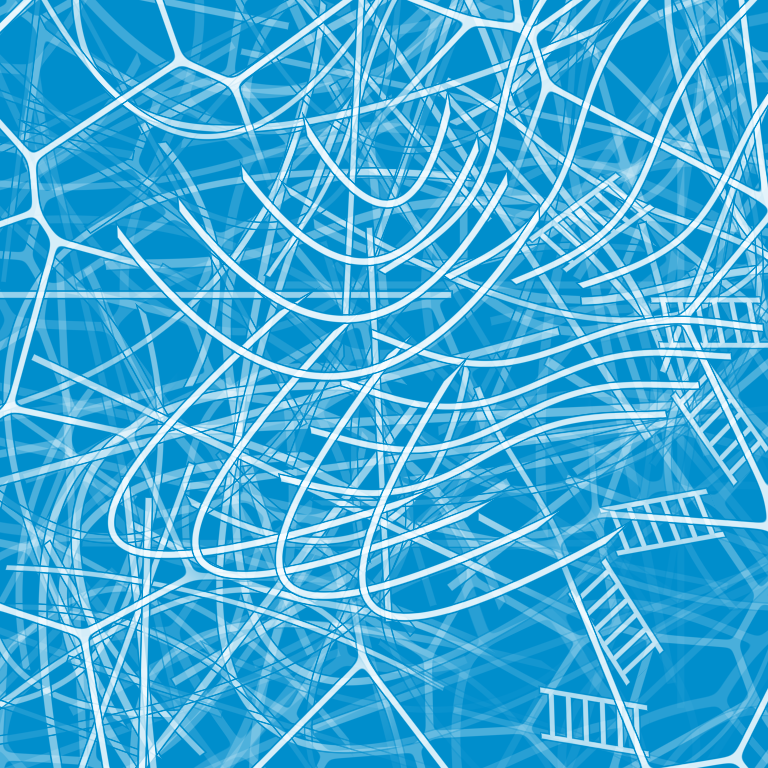
Give the GLSL for this pattern, as a three.js fragment shader.

```glsl
// Layered web of pale translucent strands, loops and ladders over bright blue.
varying vec2 vUv;

const vec3 BLUE = vec3(0.0, 0.555, 0.80);
const vec3 PALE = vec3(0.97, 0.99, 1.0);

vec4 hash4(float n) {
  return fract(sin(n * vec4(12.99, 78.23, 39.43, 93.72) + vec4(1.3, 4.1, 2.7, 5.9)) * 43758.55);
}

vec2 hash2(vec2 c) {
  return fract(sin(vec2(dot(c, vec2(127.1, 311.7)), dot(c, vec2(269.5, 183.3)))) * 43758.55);
}

vec2 turn(vec2 p, float a) {
  return vec2(cos(a) * p.x + sin(a) * p.y, cos(a) * p.y - sin(a) * p.x);
}

// Distance to a bent, waving stroke through the given centre
float strand(vec2 p, vec2 centre, float angle, float halfLen, float bend, float wave) {
  vec2 q = turn(p - centre, angle);
  float y = q.y - bend * q.x * q.x - wave * sin(q.x * 14.0);
  float slope = 2.0 * bend * q.x + 14.0 * wave * cos(q.x * 14.0);
  return max(abs(y) / sqrt(1.0 + slope * slope), abs(q.x) - halfLen);
}

// Distance to cellular borders, with rounded joints
float web(vec2 p, float scale, float seed) {
  p = p * scale + seed;
  vec2 cell = floor(p), f = p - cell, nearest = vec2(0.0);
  float best = 9.0, sum = 0.0;
  for (int j = -1; j <= 1; j++)
  for (int i = -1; i <= 1; i++) {
    vec2 g = vec2(float(i), float(j));
    vec2 r = g + hash2(cell + g) - f;
    if (dot(r, r) < best) { best = dot(r, r); nearest = r; }
  }
  for (int j = -2; j <= 2; j++)
  for (int i = -2; i <= 2; i++) {
    vec2 g = vec2(float(i), float(j));
    vec2 r = g + hash2(cell + g) - f;
    vec2 d = r - nearest;
    if (dot(d, d) > 0.0001) sum += exp(-60.0 * dot(0.5 * (r + nearest), normalize(d)));
  }
  return max(-log(sum) / 60.0, 0.0) / scale;
}

// Distance to a short ladder of parallel rungs between two rails
float ladder(vec2 p, vec2 centre, float angle) {
  vec2 q = turn(p - centre, angle);
  float rungs = max(abs(fract(q.x / 0.022) - 0.5) * 0.022, abs(q.y + 0.2 * q.x) - 0.03);
  float rails = abs(abs(q.y + 0.2 * q.x) - 0.03);
  return max(min(rungs, rails), abs(q.x) - 0.066);
}

// Blue hairline around a translucent pale fill
void paint(inout vec3 col, float d, float w, float alpha, float rim) {
  float line = 1.0 - smoothstep(0.0003, 0.0016, abs(d - w - 0.0012));
  col = mix(col, BLUE, rim * line);
  col = mix(col, PALE, alpha * (1.0 - smoothstep(w - 0.001, w + 0.001, d)));
}

void main() {
  vec2 p = vUv;
  vec3 col = BLUE;

  // The lower right corner stays open
  float density = 1.0 - 0.75 * smoothstep(0.3, 0.55, p.x - p.y);

  // Faint cellular nets at the back
  vec2 bent = p + 0.03 * sin(p.yx * 11.0 + vec2(0.5, 2.0));
  paint(col, web(bent, 5.0, 17.0), 0.006, 0.16, 0.0);
  paint(col, web(p, 6.0, 41.0), 0.005, 0.30, 0.3);

  // Tangle of straight and bowed strands, growing brighter to the front
  for (int k = 0; k < 170; k++) {
    float n = float(k), t = n / 170.0;
    vec4 a = hash4(n + 1.0), b = hash4(n + 307.0);
    float bend = b.x < 0.58 ? 0.0 : (b.x - 0.79) * 22.0;
    float d = strand(p, a.xy * 1.1 - 0.05, a.z * 6.283, mix(0.12, 0.42, a.w), bend, 0.012 * step(0.8, b.y));
    float glassy = step(0.7, b.z) * step(0.35, t);
    float alpha = mix(mix(0.12, 0.72, t), 0.12, glassy);
    paint(col, d, mix(0.006, 0.0036, t) * mix(0.75, 1.15, b.w), alpha * density, smoothstep(0.2, 0.6, t) * density);
  }

  // Ladders
  for (int k = 0; k < 6; k++) {
    vec4 a = hash4(float(k) + 611.0);
    vec2 centre = vec2(0.74 + 0.2 * a.x, 0.06 + 0.13 * float(k));
    paint(col, ladder(p, centre, a.z * 2.0 - 1.0), 0.0032, 0.7, 0.8);
  }

  // Bright angular net, strongest toward the borders
  float outer = smoothstep(0.26, 0.42, length(p - vec2(0.5, 0.52)));
  paint(col, web(p, 4.2, 8.0), 0.0038, 0.86 * outer, outer);

  // Bright sweeps: wavy rises, crossing waves, tilted hairpins and nested bowls
  for (int k = 0; k < 4; k++) {
    float i = float(k);
    float rise = strand(p, vec2(0.65 + 0.1 * i, 0.84 - 0.02 * i), 1.05 - 0.08 * i, 0.24, 0.5, 0.022);
    float cross = strand(p, vec2(0.62 + 0.04 * i, 0.40 + 0.05 * i), 0.2 - 0.05 * i, 0.25, 0.3, 0.022);
    float hairpin = strand(p, vec2(0.15 + 0.112 * i, 0.30 - 0.03 * i), -1.05 + 0.08 * i, 0.145, 16.0 - i, 0.004);
    float bowl = strand(p, vec2(0.51 - 0.025 * i, 0.735 - 0.075 * i), 0.16 - 0.04 * i, 0.09 + 0.06 * i, 13.0 / (1.0 + 1.3 * i), 0.0);
    paint(col, rise, 0.0038, 0.86, 1.0);
    paint(col, cross, 0.0038, 0.84, 1.0);
    paint(col, hairpin, 0.004, 0.88, 1.0);
    paint(col, bowl, 0.0042, 0.9, 1.0);
  }

  gl_FragColor = vec4(col, 1.0);
}
```
